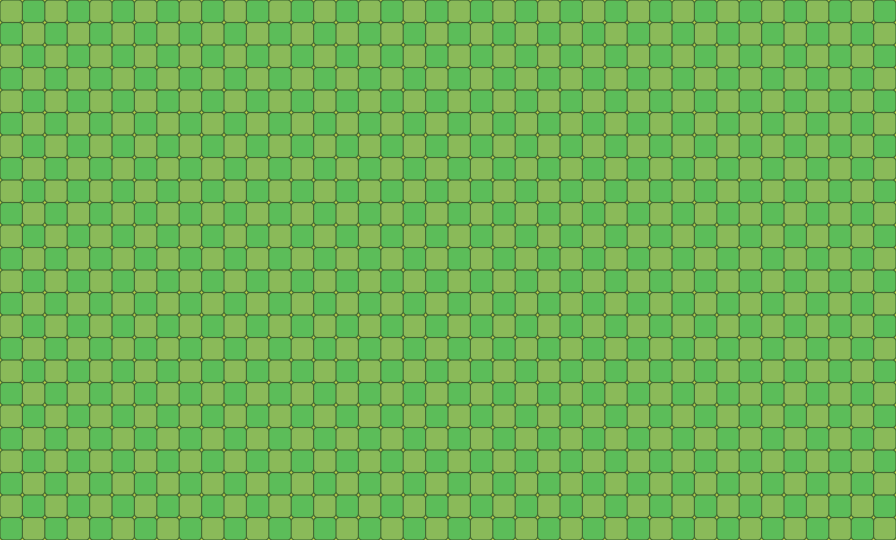
This pattern is drawn by a WebGL 1 fragment shader. Its source:

```glsl
precision highp float;

uniform vec2 u_resolution;

const vec2 CELLS = vec2(40.0, 24.0);   // even counts keep the checks seamless
const float CORNER_RADIUS = 0.17;      // lengths below are in cell units
const float LINE_WIDTH = 0.052;
const vec3 GREEN = vec3(0.36, 0.74, 0.35);
const vec3 OLIVE = vec3(0.54, 0.73, 0.35);
const vec3 LINE_COLOR = vec3(0.27, 0.42, 0.20);
const vec3 GAP_COLOR = vec3(0.73, 0.80, 0.27);
const int SAMPLES = 4;                 // per axis

float roundedBox(vec2 p, vec2 halfSize, float radius) {
  vec2 q = abs(p) - halfSize + radius;
  return length(max(q, 0.0)) + min(max(q.x, q.y), 0.0) - radius;
}

// Share of a sample of the given width lying beyond an edge at distance 0.
float coverage(float distance, float width) {
  return clamp(distance / width + 0.5, 0.0, 1.0);
}

vec3 checkerTile(vec2 p, float width) {
  vec2 cell = floor(p);
  float parity = mod(cell.x + cell.y, 2.0);
  vec3 color = mix(GREEN, OLIVE, parity);

  // Outline each rounded tile, then fill the gaps where four corners meet.
  float d = roundedBox(fract(p) - 0.5, vec2(0.5), CORNER_RADIUS);
  color = mix(color, LINE_COLOR, coverage(d + 0.5 * LINE_WIDTH, width));
  return mix(color, GAP_COLOR, coverage(d - 0.5 * LINE_WIDTH, width));
}

void main() {
  vec2 pixel = CELLS / u_resolution;
  float sampleWidth = max(pixel.x, pixel.y) / float(SAMPLES);
  vec2 corner = (gl_FragCoord.xy - 0.5) * pixel;

  // Average a grid of samples so that thin lines stay even.
  vec3 sum = vec3(0.0);
  for (int j = 0; j < SAMPLES; j++) {
    for (int i = 0; i < SAMPLES; i++) {
      vec2 offset = (vec2(float(i), float(j)) + 0.5) / float(SAMPLES);
      sum += checkerTile(corner + offset * pixel, sampleWidth);
    }
  }
  gl_FragColor = vec4(sum / float(SAMPLES * SAMPLES), 1.0);
}
```
